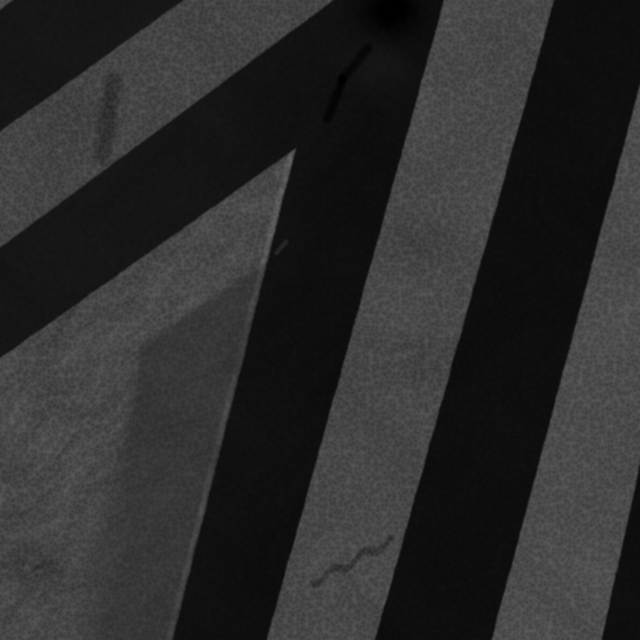
Write a Shadertoy shader that draws this texture.

```glsl
// Weathered grey wall painted with black slanted stripes that meet around a triangle.

const float EDGE = 0.0028;
const float DIAGONAL = 0.725;

float hash(vec2 p) {
    vec3 q = fract(vec3(p.xyx) * 0.1031);
    q += dot(q, q.yzx + 33.33);
    return fract((q.x + q.y) * q.z);
}

// Distance to the nearest scattered point, about 0 to 1
float cellular(vec2 p) {
    vec2 cell = floor(p);
    float nearest = 2.0;
    for (int j = -1; j <= 1; j++)
    for (int i = -1; i <= 1; i++) {
        vec2 id = cell + vec2(i, j);
        vec2 point = id + vec2(hash(id), hash(id + 71.7));
        nearest = min(nearest, length(point - p));
    }
    return nearest;
}

// Layered warped sines, about -1 to 1
float mottle(vec2 p) {
    float sum = 0.0, amp = 0.5;
    for (int i = 0; i < 5; i++) {
        p += 0.8 * sin(p.yx * 1.3 + float(i) * 1.7);
        sum += amp * sin(p.x) * cos(p.y);
        p = mat2(1.35, 1.15, -1.15, 1.35) * p;
        amp *= 0.68;
    }
    return sum;
}

float cover(float d, float softness) {
    return smoothstep(-softness, softness, d);
}

// Signed distance, positive right of a line from the bottom to the top border
float rightOf(vec2 p, float bottom, float top) {
    float run = top - bottom;
    return (p.x - bottom - run * p.y) / sqrt(1.0 + run * run);
}

// Signed distance, positive above a line rising from the left border
float above(vec2 p, float start, float slope) {
    return (p.y - start - slope * p.x) / sqrt(1.0 + slope * slope);
}

float segment(vec2 p, vec2 a, vec2 b) {
    vec2 ab = b - a;
    return length(p - a - ab * clamp(dot(p - a, ab) / dot(ab, ab), 0.0, 1.0));
}

float stroke(vec2 p, vec2 a, vec2 b, float width) {
    return 1.0 - smoothstep(0.2 * width, width, segment(p, a, b));
}

float blob(vec2 p, vec2 center, vec2 size) {
    vec2 q = (p - center) / size;
    return exp(-dot(q, q));
}

void mainImage(out vec4 fragColor, in vec2 fragCoord) {
    vec2 uv = fragCoord / iResolution.xy;
    vec2 p = uv + 0.0012 * vec2(mottle(uv * 45.0), mottle(uv * 45.0 + 9.0));
    vec2 slanted = vec2(uv.x + DIAGONAL * uv.y, uv.y - DIAGONAL * uv.x);

    // Surface texture
    float grain = cellular(uv * 150.0) - 0.5 + 0.6 * (cellular(uv * 85.0 + 30.0) - 0.5);
    float cloud = mottle(uv * 17.0 + 4.0);
    float streak = mottle(slanted * vec2(26.0, 75.0));

    // Bare wall regions
    float triangleSide = rightOf(p, 0.2695, 0.5205);
    float triangle = cover(-triangleSide, EDGE) * cover(-above(p, 0.440, 0.710), EDGE);
    float band = cover(above(p, 0.613, 0.7425), EDGE) * cover(-above(p, 0.794, 0.718), EDGE);
    float corner = cover(above(p, 0.984, 0.8), EDGE);
    float middle = cover(rightOf(p, 0.4167, 0.694), EDGE) * cover(-rightOf(p, 0.586, 0.866), EDGE);
    float outer = cover(rightOf(p, 0.768, 1.035), EDGE) * cover(-rightOf(p, 0.940, 1.161), EDGE);
    float wall = max(max(triangle, band), max(corner, max(middle, outer)));

    // Black paint, a little paler toward the upper left
    float paint = mix(0.086, 0.056, smoothstep(0.25, 0.7, uv.x + 0.25 * (1.0 - uv.y)));
    paint += 0.008 * cloud + 0.014 * grain;
    paint += 0.025 * blob(p, vec2(0.59, 0.895), vec2(0.055, 0.035));
    paint -= 0.065 * blob(p, vec2(0.61, 0.985), vec2(0.045, 0.04));
    paint -= 0.045 * stroke(p, vec2(0.575, 0.925), vec2(0.535, 0.875), 0.011);
    paint -= 0.045 * stroke(p, vec2(0.535, 0.875), vec2(0.512, 0.815), 0.011);
    paint += 0.08 * stroke(p, vec2(0.432, 0.605), vec2(0.447, 0.622), 0.006);

    // Grey wall
    float grey = 0.288 + 0.02 * cloud + 0.075 * grain;
    grey += 0.014 * outer - 0.018 * band;
    grey += triangle * (0.032 * streak - 0.005);

    // Worn darker patch inside the triangle
    float patchLeft = rightOf(p, 0.135, 0.315) + 0.012 * cloud;
    float worn = cover(patchLeft, mix(0.05, 0.012, smoothstep(0.1, 0.42, uv.y)));
    worn *= cover(-above(p, 0.313, 0.667) + 0.004 * streak, 0.008) * triangle;
    grey = mix(grey, 0.218 + 0.012 * cloud + 0.012 * streak + 0.045 * grain, worn);

    // Pale rim, stains and scratches
    float rim = 1.0 - smoothstep(0.001, 0.007, abs(triangleSide + 0.006));
    grey += 0.07 * rim * triangle * (0.7 + 0.5 * cloud);
    grey -= 0.07 * stroke(p, vec2(0.178, 0.875), vec2(0.16, 0.755), 0.02);
    grey -= 0.05 * blob(p, vec2(0.65, 0.62), vec2(0.06, 0.035)) * (0.7 + cloud);
    grey -= 0.035 * blob(p, vec2(0.64, 0.44), vec2(0.07, 0.035)) * (0.7 + streak);
    vec2 wobble = vec2(0.0, 0.006 * sin(uv.x * 130.0));
    grey -= 0.09 * stroke(p + wobble, vec2(0.49, 0.09), vec2(0.61, 0.155), 0.009);
    grey -= 0.08 * blob(p, vec2(0.055, 0.115), vec2(0.045, 0.025)) * (0.6 + 1.2 * streak);

    fragColor = vec4(vec3(clamp(mix(paint, grey, wall), 0.0, 1.0)), 1.0);
}
```
